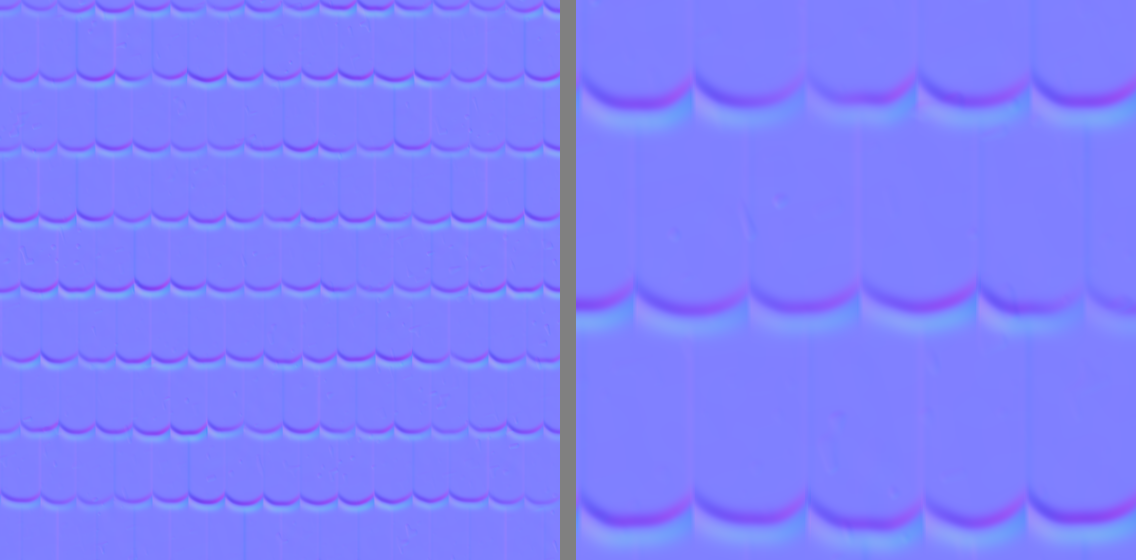
Left, the full canvas; right, a detail of the centre.
Give the GLSL for this texture map, as a Shadertoy shader.

```glsl
// Tangent-space normal map of scalloped roof shingles in staggered courses.
// A height field gives each shingle a bowed lower lip, a shadow groove, faint
// side seams and worn patches; its finite differences become the normal.

#define COLS 15.0          // shingles across the canvas
#define ROWS 7.95          // courses up the canvas
#define PERIOD 12.0        // shingles before the variation recurs
#define SHIFT vec2(0.06, 0.79) // first seam and first course
#define BOW 0.1            // rise of the lip at its corners, in courses
#define LIP_WIDTH 0.048    // falling side of the groove
#define SHADE_WIDTH 0.068  // rising side of the groove
#define GROOVE 0.0205      // groove depth
#define SEAM_WIDTH 0.022   // softness of the side seams
#define SEAM_STEP 0.0075   // height spread between shingles
#define UNEVEN 0.04        // misalignment of the lips
#define GRAIN 0.0016       // surface roughness

float hash(vec2 p) {
    return fract(sin(dot(p, vec2(127.1, 311.7))) * 43758.5453);
}

// Value noise that wraps horizontally after the given number of cells
float noise(vec2 p, float period) {
    vec2 i = floor(p), f = fract(p);
    f = f * f * (3.0 - 2.0 * f);
    float x0 = mod(i.x, period), x1 = mod(i.x + 1.0, period);
    float low = mix(hash(vec2(x0, i.y)), hash(vec2(x1, i.y)), f.x);
    float high = mix(hash(vec2(x0, i.y + 1.0)), hash(vec2(x1, i.y + 1.0)), f.x);
    return mix(low, high, f.y);
}

// Random value of one shingle
float shingleHash(float col, float row, float seed) {
    return hash(vec2(mod(col, PERIOD) + seed, row + 0.37 * seed));
}

// Position along a course in shingles, staggered and slightly irregular
float alongCourse(float x, float row) {
    float u = x * COLS - SHIFT.x - 0.5 * mod(row, 2.0);
    return u + 0.09 * (noise(vec2(u, row + 50.5), PERIOD) - 0.5);
}

// Shingle top, blended into its neighbour across the seam
float plateHeight(float x, float row) {
    float u = alongCourse(x, row);
    float col = floor(u), t = u - col - 0.5;
    float own = shingleHash(col, row, 3.0);
    float beside = shingleHash(col + (t < 0.0 ? -1.0 : 1.0), row, 3.0);
    float seam = (0.5 - abs(t)) * ROWS / COLS;
    float joint = exp(-seam / SEAM_WIDTH);
    float crack = 0.12 * exp(-pow(seam / SEAM_WIDTH, 2.0));
    return SEAM_STEP * (mix(own, beside, 0.5 * joint) - 0.5 - crack);
}

// Fine grain, stronger in a few worn patches
float wear(vec2 uv) {
    vec2 p = vec2(uv.x * COLS, uv.y * ROWS * 2.0);
    float patches = smoothstep(0.5, 0.9, noise(p + 7.3, PERIOD));
    vec2 slanted = vec2(p.x * 4.0 + p.y, p.y * 3.0 - p.x);
    float grain = noise(slanted, PERIOD * 4.0);
    float pits = smoothstep(0.78, 1.0, noise(slanted * 1.5 + 3.1, PERIOD * 6.0));
    return GRAIN * (grain * (0.4 + patches) - pits * (0.3 + 1.3 * patches));
}

// Height in units of one course
float height(vec2 uv) {
    float v = uv.y * ROWS - SHIFT.y;
    float row = floor(v + 0.5);
    float u = alongCourse(uv.x, row);
    float col = floor(u), t = abs(2.0 * (u - col) - 1.0);

    // Distance to the bowed lip, positive on the upper shingle
    float lift = 0.7 * (shingleHash(col, row, 11.0) - 0.5)
               + noise(vec2(u * 0.5, row + 20.0), PERIOD * 0.5) - 0.5
               + 0.4 * (noise(vec2(u * 4.0, row + 80.0), PERIOD * 4.0) - 0.5);
    float lip = BOW * pow(t, 2.5) + UNEVEN * lift;
    float lipSlope = BOW * 5.0 * pow(t, 1.5) * COLS / ROWS;
    float d = (v - row - lip) / sqrt(1.0 + lipSlope * lipSlope);

    // Groove: steep under the lip, gentle below it, shallow at the corners
    float width = d > 0.0 ? LIP_WIDTH : SHADE_WIDTH;
    float groove = exp(-d * d / (width * width));
    float depth = GROOVE * mix(0.55, 1.45, noise(vec2(u, row + 35.0), PERIOD));
    depth *= 1.0 - 0.5 * pow(t, 4.0);

    float plate = plateHeight(uv.x, d > 0.0 ? row : row - 1.0);
    return plate * (1.0 - groove) - depth * groove + wear(uv);
}

void mainImage(out vec4 fragColor, in vec2 fragCoord) {
    vec2 uv = fragCoord / iResolution.xy;

    // Central differences, never finer than half a pixel
    float e = max(0.013, 0.5 * ROWS / iResolution.y);
    vec2 stepX = vec2(e / ROWS, 0.0), stepY = stepX.yx;
    vec2 slope = vec2(height(uv + stepX) - height(uv - stepX),
                      height(uv + stepY) - height(uv - stepY)) / (2.0 * e);

    vec3 normal = normalize(vec3(-slope, 1.0));
    fragColor = vec4(0.5 + 0.5 * normal, 1.0);
}
```
